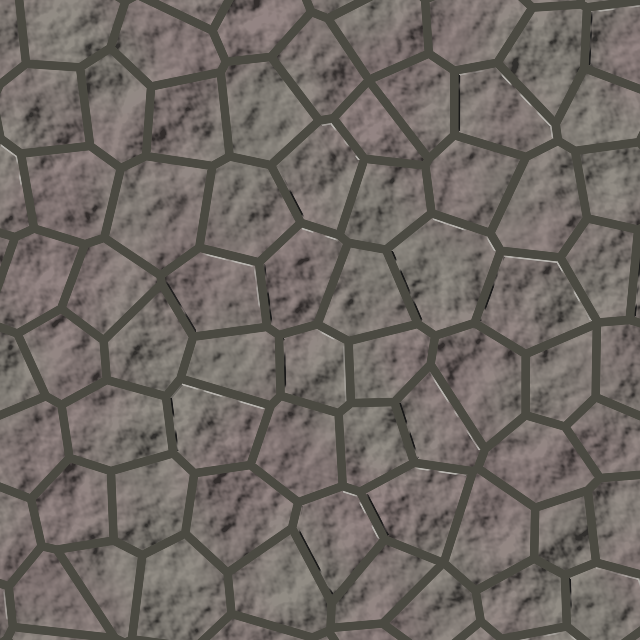
Reproduce this texture procedurally as a Shadertoy shader.

```glsl
// Crazy paving: angular grey-pink stones set in flat dark mortar.
// A jittered, staggered Voronoi grid gives the stones and their joints;
// the slope of gradient-noise fbm lights the rough stone faces.

vec2 hash2(vec2 p) {
    vec3 q = fract(p.xyx * vec3(0.1031, 0.1030, 0.0973));
    q += dot(q, q.yzx + 33.33);
    return fract((q.xx + q.yz) * q.zy);
}

vec2 latticeGradient(vec2 cell) {
    float angle = 6.2832 * hash2(cell + 71.0).x;
    return vec2(cos(angle), sin(angle));
}

float gradientNoise(vec2 p) {
    vec2 i = floor(p), f = fract(p);
    vec2 u = f * f * f * (f * (f * 6.0 - 15.0) + 10.0);
    vec2 r = vec2(1, 0);
    float a = dot(latticeGradient(i), f);
    float b = dot(latticeGradient(i + r.xy), f - r.xy);
    float c = dot(latticeGradient(i + r.yx), f - r.yx);
    float d = dot(latticeGradient(i + r.xx), f - r.xx);
    return mix(mix(a, b, u.x), mix(c, d, u.x), u.y);
}

float rockHeight(vec2 p) {
    float height = 0.0, amplitude = 1.0;
    for (int i = 0; i < 5; i++) {
        height += amplitude * gradientNoise(p);
        p = mat2(1.6, 1.2, -1.2, 1.6) * p + 17.3;
        amplitude *= 0.5;
    }
    return height;
}

// Stone centre: odd rows are shifted by half a cell
vec2 stoneCentre(vec2 cell) {
    vec2 stagger = vec2(0.5 * mod(cell.y, 2.0), 0.0);
    return cell + 0.5 + stagger + 0.68 * (hash2(cell + 40.0) - 0.5);
}

// Distance to the nearest joint; also returns its normal and the stone's cell
float jointDistance(vec2 p, out vec2 normal, out vec2 stone) {
    vec2 home = floor(p), toStone = vec2(0);
    float nearest = 1e3;
    for (int y = -2; y <= 2; y++)
    for (int x = -2; x <= 2; x++) {
        vec2 cell = home + vec2(x, y);
        vec2 toCentre = stoneCentre(cell) - p;
        if (dot(toCentre, toCentre) < nearest) {
            nearest = dot(toCentre, toCentre);
            toStone = toCentre;
            stone = cell;
        }
    }
    float joint = 1e3;
    normal = vec2(0, 1);
    for (int y = -2; y <= 2; y++)
    for (int x = -2; x <= 2; x++) {
        if (x == 0 && y == 0) continue;
        vec2 toOther = stoneCentre(stone + vec2(x, y)) - p;
        vec2 across = normalize(toOther - toStone);
        float d = dot(0.5 * (toStone + toOther), across);
        if (d < joint) { joint = d; normal = across; }
    }
    return joint;
}

void mainImage(out vec4 fragColor, in vec2 fragCoord) {
    vec2 uv = fragCoord / iResolution.y;
    float soft = 8.0 / iResolution.y;
    vec2 normal, stone;
    float joint = jointDistance(uv * 8.0, normal, stone);

    // Rough face, lit across the diagonal with deeper shade than highlight
    vec2 rock = uv * 11.0;
    vec2 lightStep = 0.04 * normalize(vec2(-1.0, 0.8));
    float slope = (rockHeight(rock - lightStep) - rockHeight(rock + lightStep)) / 0.08;
    float relief = 0.08 + 0.05 * gradientNoise(uv * 7.0 + 5.0);
    float shadow = min(slope, 0.0);
    float light = clamp(1.0 + relief * slope - 0.035 * shadow * shadow, 0.4, 1.18);

    // Slow drift between greenish grey and dull pink
    float tint = smoothstep(-0.4, 0.4, gradientNoise(uv * 6.0 + 30.0));
    vec3 greyStone = vec3(0.482, 0.466, 0.440);
    vec3 pinkStone = vec3(0.490, 0.440, 0.435);
    vec3 color = mix(greyStone, pinkStone, tint) * light;

    // A few stones carry a thin bright upper rim and a dark left rim
    float chipped = step(0.78, hash2(stone + 9.0).y);
    float rim = chipped * (1.0 - smoothstep(0.068, 0.068 + soft, joint));
    float broken = smoothstep(-0.2, 0.1, gradientNoise(uv * 40.0));
    color = mix(color, vec3(0.72, 0.71, 0.69), rim * broken * smoothstep(0.5, 0.8, dot(normal, vec2(0.6, 0.8))));
    color = mix(color, vec3(0.10), rim * broken * smoothstep(0.7, 0.9, -normal.x));

    // Mortar
    vec3 mortar = vec3(0.295, 0.290, 0.258);
    color = mix(mortar, color, smoothstep(-0.5 * soft, 0.5 * soft, joint - 0.054));
    fragColor = vec4(color, 1.0);
}
```
